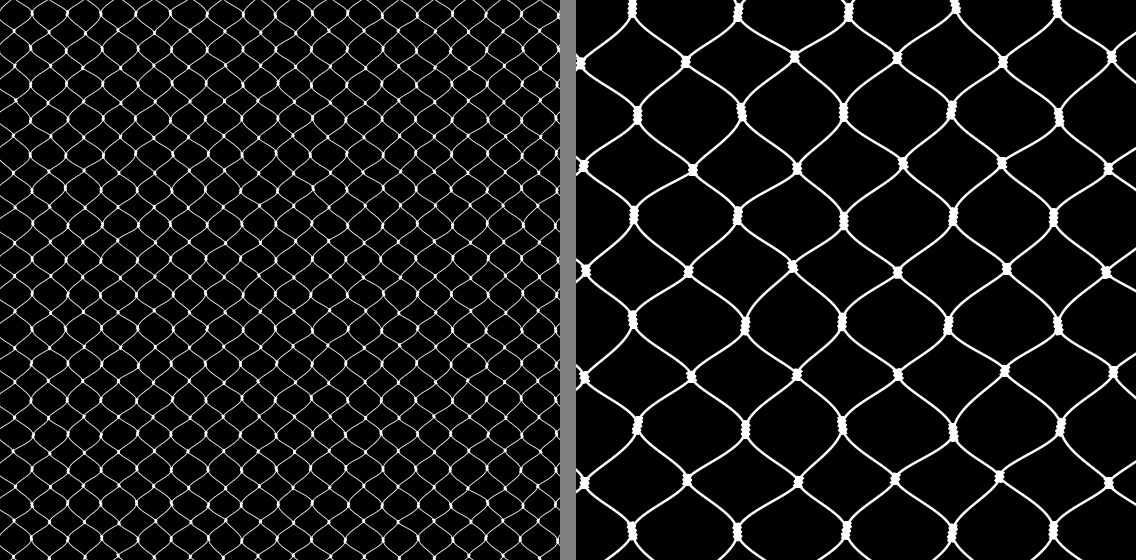
Left, the full canvas; right, a detail of the centre.
Give the GLSL for this pattern, as a WebGL 1 fragment shader.

```glsl
precision highp float;
// Fine white wire netting on black. Knots sit on a staggered lattice with small
// random shifts; S-shaped wires join each knot to its four diagonal neighbours.
// Knot indices wrap at the repeat count, so the net tiles without a seam.

uniform vec2 u_resolution;

const float REPEATS = 16.0;                      // cells across and down
const vec2  LATTICE_ORIGIN = vec2(0.41, 0.09);   // first knot, in cells
const float JITTER = 0.046;                      // largest knot shift, in cells
const float WIRE_HALF = 0.012;                   // half the wire width
const vec2  CROSS_KNOT = vec2(0.042, 0.062);     // half size, knots on whole indices
const vec2  SIDE_KNOT = vec2(0.040, 0.085);      // half size, knots on half indices
const float KNOT_TILT = 0.22;                    // largest tilt, in radians
const float COIL_DEPTH = 0.006;                  // ridges of the wound wire
const float COIL_RATE = 150.0;
const float BEND_MIN = 0.72;                     // wire curvature bias
const float BEND_MAX = 0.95;
const vec3  BACKGROUND = vec3(0.0);
const vec3  WIRE_COLOUR = vec3(1.0);

float hash(vec2 id, float seed) {
    vec2 wrapped = mod(id, REPEATS);
    return fract(sin(dot(wrapped, vec2(12.71, 31.17)) + seed * 7.31) * 4375.85);
}

vec2 knotPosition(vec2 id) {
    vec2 shift = vec2(hash(id, 1.0), hash(id, 2.0)) * 2.0 - 1.0;
    return id + LATTICE_ORIGIN + JITTER * shift;
}

// Distance to an S-curve from a to b that is vertical at both ends.
float wireDistance(vec2 p, vec2 a, vec2 b, float bend) {
    vec2 span = b - a;
    float along = (p.y - a.y) / span.y;
    float t = clamp(along, 0.0, 1.0);
    float u = pow(t, bend);
    float x = a.x + span.x * u * u * (3.0 - 2.0 * u);
    float slope = span.x / span.y * 6.0 * u * (1.0 - u) * bend * u / max(t, 0.001);
    float side = (p.x - x) / sqrt(1.0 + slope * slope);
    return length(vec2(side, (along - t) * span.y));
}

// Signed distance to a tilted, rounded knot with coiled sides.
float knotDistance(vec2 p, vec2 id, vec2 halfSize) {
    float tilt = KNOT_TILT * (hash(id, 3.0) * 2.0 - 1.0);
    float c = cos(tilt);
    float s = sin(tilt);
    vec2 q = mat2(c, -s, s, c) * (p - knotPosition(id));
    float corner = 0.6 * halfSize.x;
    vec2 d = abs(q) - halfSize + corner;
    float body = length(max(d, 0.0)) + min(max(d.x, d.y), 0.0) - corner;
    return body - COIL_DEPTH * cos(q.y * COIL_RATE);
}

// Share of a pixel on the inner side of an edge.
float coverage(float d, float pixel) {
    return clamp(0.5 - d / pixel, 0.0, 1.0);
}

void main() {
    vec2 p = gl_FragCoord.xy / u_resolution * REPEATS;
    float pixel = REPEATS / min(u_resolution.x, u_resolution.y);
    vec2 nearest = floor(p - LATTICE_ORIGIN + 0.5);

    float wire = 10.0;
    float knot = 10.0;
    for (int j = -1; j <= 1; j++) {
        for (int i = -1; i <= 1; i++) {
            vec2 id = nearest + vec2(float(i), float(j));
            vec2 start = knotPosition(id);

            // Four wires leave each whole-index knot.
            for (int k = 0; k < 4; k++) {
                float n = float(k);
                vec2 corner = vec2(mod(n, 2.0), floor(n / 2.0)) - 0.5;
                float bend = mix(BEND_MIN, BEND_MAX, hash(id, 4.0 + n));
                wire = min(wire, wireDistance(p, start, knotPosition(id + corner), bend));
            }

            knot = min(knot, knotDistance(p, id, CROSS_KNOT));
            knot = min(knot, knotDistance(p, id + 0.5, SIDE_KNOT));
        }
    }

    // Wires may be thinner than a pixel, so both of their edges count.
    float wireInk = coverage(wire - WIRE_HALF, pixel) - coverage(wire + WIRE_HALF, pixel);
    float ink = max(wireInk, coverage(knot, pixel));
    gl_FragColor = vec4(mix(BACKGROUND, WIRE_COLOUR, ink), 1.0);
}
```
